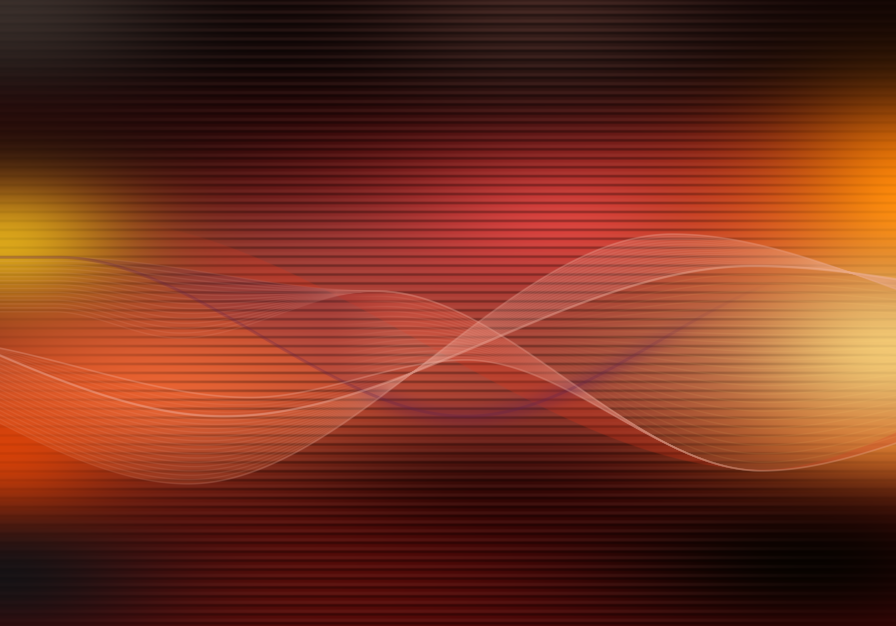
Write a WebGL 2 fragment shader that draws this background.

```glsl
#version 300 es
precision highp float;
uniform vec2 u_resolution;
out vec4 outColor;

const vec3 BLACK = vec3(0.05, 0.01, 0.01);
const vec3 MAROON = vec3(0.32, 0.03, 0.03);
const vec3 CRIMSON = vec3(0.88, 0.26, 0.25);
const vec3 ORANGE = vec3(0.97, 0.42, 0.07);
const vec3 GOLD = vec3(0.88, 0.68, 0.10);
const vec3 CREAM = vec3(1.0, 0.88, 0.50);
const vec3 ROSE = vec3(0.95, 0.71, 0.65);
const vec3 PLUM = vec3(0.38, 0.13, 0.30);

// Blend a soft elliptical spot over a colour
vec3 glow(vec3 base, vec2 p, vec2 center, vec2 radius, vec3 tint, float amount) {
  vec2 d = (p - center) / radius;
  return mix(base, tint, amount * exp(-dot(d, d)));
}

// Smooth curve through four turning points
float path(float x, vec2 a, vec2 b, vec2 c, vec2 d) {
  float y = mix(a.y, b.y, smoothstep(a.x, b.x, x));
  y = mix(y, c.y, smoothstep(b.x, c.x, x));
  return mix(y, d.y, smoothstep(c.x, d.x, x));
}

// Height and slope of a curve, slope in square units
vec2 strand(float x, float aspect, vec2 a, vec2 b, vec2 c, vec2 d) {
  const float STEP = 0.002;
  float y = path(x, a, b, c, d);
  return vec2(y, (path(x + STEP, a, b, c, d) - y) / (STEP * aspect));
}

float stroke(float y, vec2 s, float width, float pixel) {
  float dist = abs(y - s.x) / sqrt(1.0 + s.y * s.y);
  return 1.0 - smoothstep(max(width - 0.5 * pixel, 0.0), width + pixel, dist);
}

// Translucent area between two curves
float fill(float y, vec2 s, vec2 e, float pixel) {
  float low = min(s.x, e.x), high = max(s.x, e.x);
  return smoothstep(low - pixel, low + pixel, y) * (1.0 - smoothstep(high - pixel, high + pixel, y));
}

// Fine threads spread between two curves
float threads(float y, vec2 s, vec2 e, int count, float pixel) {
  float sum = 0.0;
  for (int i = 0; i <= count; i++) {
    sum += stroke(y, mix(s, e, float(i) / float(count)), 0.0006, pixel);
  }
  return min(sum, 3.0);
}

vec3 backdrop(vec2 p) {
  vec3 c = mix(BLACK, MAROON, smoothstep(0.91, 0.70, p.y));
  // Dark upper and lower bands
  c = glow(c, p, vec2(0.0, 1.0), vec2(0.20, 0.15), vec3(0.26, 0.22, 0.20), 0.8);
  c = glow(c, p, vec2(0.60, 0.99), vec2(0.20, 0.15), vec3(0.26, 0.15, 0.13), 0.8);
  c = glow(c, p, vec2(0.05, 0.77), vec2(0.30, 0.08), vec3(0.11, 0.03, 0.03), 0.9);
  c = glow(c, p, vec2(0.50, 0.23), vec2(0.24, 0.09), vec3(0.13, 0.0, 0.0), 0.95);
  c = glow(c, p, vec2(0.30, 0.08), vec2(0.22, 0.14), vec3(0.35, 0.05, 0.03), 0.7);
  // Warm middle
  c = glow(c, p, vec2(0.38, 0.57), vec2(0.32, 0.12), vec3(0.56, 0.21, 0.20), 0.95);
  c = glow(c, p, vec2(0.46, 0.43), vec2(0.40, 0.12), vec3(0.72, 0.27, 0.22), 0.97);
  c = glow(c, p, vec2(0.64, 0.64), vec2(0.21, 0.12), CRIMSON, 0.95);
  c = glow(c, p, vec2(0.85, 0.62), vec2(0.15, 0.15), vec3(0.83, 0.25, 0.12), 0.8);
  c = glow(c, p, vec2(0.70, 0.43), vec2(0.20, 0.11), vec3(0.62, 0.27, 0.22), 0.8);
  c = glow(c, p, vec2(0.17, 0.38), vec2(0.25, 0.13), vec3(0.93, 0.40, 0.20), 0.95);
  // Bright sides
  c = glow(c, p, vec2(0.0, 0.27), vec2(0.13, 0.12), vec3(0.90, 0.27, 0.02), 0.9);
  c = glow(c, p, vec2(0.0, 0.61), vec2(0.15, 0.10), GOLD, 0.95);
  c = glow(c, p, vec2(1.02, 0.68), vec2(0.15, 0.16), vec3(1.0, 0.53, 0.02), 1.0);
  c = glow(c, p, vec2(1.0, 0.30), vec2(0.20, 0.09), ORANGE, 0.8);
  c = glow(c, p, vec2(1.0, 0.44), vec2(0.19, 0.14), CREAM, 1.0);
  // Dark corners
  c = glow(c, p, vec2(0.0, 0.08), vec2(0.20, 0.11), vec3(0.07, 0.07, 0.08), 0.95);
  return glow(c, p, vec2(0.90, 0.10), vec2(0.26, 0.12), vec3(0.03, 0.01, 0.0), 1.0);
}

// Horizontal slats: a thin dark gap beside a pale rim
vec3 slats(vec3 c, vec2 p) {
  float f = fract(p.y * 70.0);
  float fade = 0.2 + 0.8 * smoothstep(0.0, 0.35, p.x) * smoothstep(1.0, 0.7, p.x);
  float gap = 1.0 - smoothstep(0.02, 0.26, abs(f - 0.3));
  float rim = 1.0 - smoothstep(0.04, 0.30, abs(f - 0.65));
  c *= 1.0 - 0.30 * fade * gap;
  return mix(c, vec3(0.75, 0.48, 0.43), 0.09 * fade * rim);
}

void main() {
  vec2 p = gl_FragCoord.xy / u_resolution;
  float aspect = u_resolution.x / u_resolution.y;
  float pixel = 1.0 / u_resolution.y;

  vec2 swell = strand(p.x, aspect, vec2(-0.25, 0.45), vec2(0.21, 0.227), vec2(0.75, 0.626), vec2(1.25, 0.45));
  vec2 inner = strand(p.x, aspect, vec2(-0.3, 0.56), vec2(0.25, 0.335), vec2(0.84, 0.575), vec2(1.3, 0.5));
  vec2 fall = strand(p.x, aspect, vec2(0.065, 0.589), vec2(0.42, 0.535), vec2(0.85, 0.248), vec2(1.2, 0.36));
  vec2 ripple = strand(p.x, aspect, vec2(0.06, 0.502), vec2(0.2, 0.46), vec2(0.42, 0.535), vec2(0.85, 0.248));
  vec2 under = strand(p.x, aspect, vec2(-0.1, 0.46), vec2(0.28, 0.365), vec2(0.52, 0.425), vec2(0.85, 0.248));
  vec2 dusk = strand(p.x, aspect, vec2(0.065, 0.589), vec2(0.52, 0.335), vec2(0.95, 0.575), vec2(1.3, 0.5));
  vec2 ember = strand(p.x, aspect, vec2(0.1, 0.65), vec2(0.85, 0.25), vec2(1.2, 0.4), vec2(1.5, 0.4));

  vec3 c = slats(backdrop(p), p);
  float left = 1.0 - smoothstep(0.35, 0.48, p.x);
  float middle = smoothstep(0.36, 0.46, p.x) * smoothstep(0.9, 0.7, p.x);
  float right = smoothstep(0.55, 0.8, p.x);

  // Sheets of colour
  c = mix(c, vec3(0.86, 0.20, 0.10), 0.28 * fill(p.y, ember, fall, pixel) * smoothstep(0.12, 0.35, p.x));
  c = mix(c, PLUM, 0.18 * fill(p.y, dusk, fall, pixel) * left);
  c = mix(c, vec3(0.95, 0.50, 0.30), 0.18 * fill(p.y, swell, inner, pixel) * left);
  c = mix(c, ROSE, 0.17 * fill(p.y, swell, inner, pixel) * smoothstep(0.3, 0.5, p.x));
  c = mix(c, ROSE, 0.12 * fill(p.y, fall, under, pixel) * middle);
  c = mix(c, vec3(0.78, 0.45, 0.28), 0.22 * fill(p.y, inner, fall, pixel) * right);

  // Woven threads
  c = mix(c, ROSE, 0.11 * threads(p.y, swell, inner, 16, pixel));
  c = mix(c, ROSE, 0.11 * threads(p.y, fall, ripple, 14, pixel) * left);
  c = mix(c, ROSE, 0.10 * threads(p.y, fall, under, 16, pixel) * middle);
  c = mix(c, ROSE, 0.09 * threads(p.y, inner, under, 5, pixel) * left);
  c = mix(c, CREAM, 0.07 * threads(p.y, inner, fall, 24, pixel) * right);

  // Defining edges
  float duskFade = smoothstep(0.9, 0.6, p.x);
  c = mix(c, PLUM, 0.28 * stroke(p.y, dusk, 0.002, pixel) * duskFade);
  c = mix(c, PLUM, 0.30 * exp(-pow((p.y - dusk.x) / 0.018, 2.0)) * duskFade * middle);
  c = mix(c, ROSE, 0.22 * stroke(p.y, swell, 0.001, pixel) * smoothstep(0.1, 0.4, p.x));
  c = mix(c, ROSE, 0.35 * stroke(p.y, inner, 0.0015, pixel));
  c = mix(c, ROSE, 0.25 * stroke(p.y, fall, 0.001, pixel) * smoothstep(0.36, 0.46, p.x));
  c = mix(c, ROSE, 0.25 * stroke(p.y, under, 0.001, pixel) * smoothstep(0.9, 0.7, p.x));
  outColor = vec4(c, 1.0);
}
```
